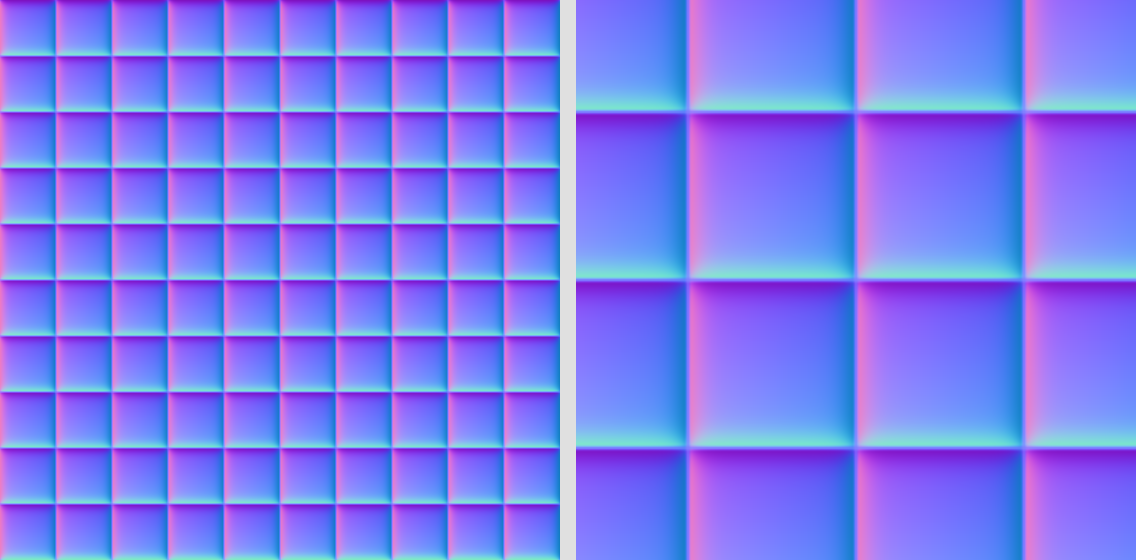
Left: the whole. Right: its middle third, enlarged.
Write a WebGL 1 fragment shader that draws this texture map.

```glsl
precision highp float;
// Tangent-space normal map of a ten by ten grid of pillowed square tiles.

uniform vec2 u_resolution;

const float TILES = 10.0;         // repeats across and down
const float DOME_SLOPE = 0.36;    // gentle curvature over the whole face
const float EDGE_SLOPE = 1.4;     // extra steepness at the rim
const float EDGE_POWER = 6.0;     // higher keeps the bevel closer to the rim
const float CORNER_POWER = 8.0;   // how late the slope fades toward corners
const float CORNER_FADE = 0.85;
const float SEAM_HALF_WIDTH = 0.026; // in tile units
const vec2 TILT = vec2(-0.04, -0.05);

// Downhill slope of the pillow, with p running from -1 to 1 over a tile.
vec2 pillowSlope(vec2 p) {
  vec2 a = abs(p);
  vec2 rise = p * (DOME_SLOPE + EDGE_SLOPE * pow(a, vec2(EDGE_POWER)));
  vec2 taper = 1.0 - CORNER_FADE * pow(a.yx, vec2(CORNER_POWER));
  return rise * taper;
}

// Zero on the interior seams, one on the tile faces; outer borders stay open.
vec2 seamMask(vec2 grid, vec2 pixel) {
  vec2 seam = clamp(floor(grid + 0.5), 1.0, TILES - 1.0);
  vec2 width = max(vec2(SEAM_HALF_WIDTH), pixel);
  return smoothstep(vec2(0.0), width, abs(grid - seam));
}

void main() {
  vec2 grid = gl_FragCoord.xy / u_resolution * TILES;
  vec2 pixel = TILES / u_resolution;
  vec2 p = fract(grid) * 2.0 - 1.0;

  // Red rises to the left and green rises toward the bottom of each tile.
  vec2 slope = (TILT - pillowSlope(p)) * seamMask(grid, pixel);
  vec3 normal = normalize(vec3(slope, 1.0));
  gl_FragColor = vec4(normal * 0.5 + 0.5, 1.0);
}
```
